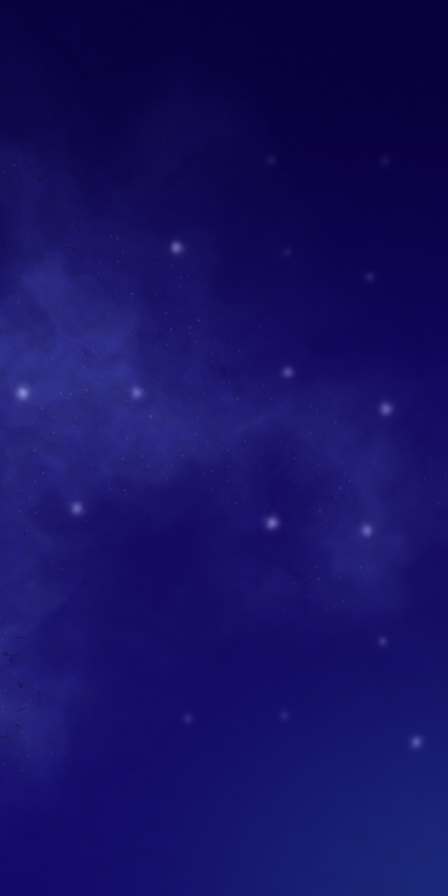
Reproduce this texture procedurally as a Shadertoy shader.

```glsl
// Deep indigo night sky with soft blue nebula clouds, blurred stars and fine dust.
#define NIGHT_TOP vec3(0.035, 0.000, 0.245)
#define NIGHT_MID vec3(0.066, 0.018, 0.355)
#define NIGHT_LOW vec3(0.070, 0.035, 0.400)
#define HORIZON   vec3(0.110, 0.180, 0.490)
#define CLOUD     vec3(0.180, 0.185, 0.535)
#define STARLIGHT vec3(0.430, 0.430, 0.400)
#define STAR_CELL 0.25
#define STAR_SHARE 0.50
#define STAR_SIZE 0.0115
#define DUST_CELL 0.018
#define DUST_SHARE 0.30
#define GRAIN 0.006

float hash(vec2 p) {
    vec3 q = fract(vec3(p.xyx) * 0.1031);
    q += dot(q, q.yzx + 33.33);
    return fract((q.x + q.y) * q.z);
}

vec2 hash2(vec2 p) {
    return vec2(hash(p + 17.3), hash(p + 71.9));
}

float noise(vec2 p) {
    vec2 i = floor(p), f = fract(p);
    f = f * f * (3.0 - 2.0 * f);
    return mix(mix(hash(i), hash(i + vec2(1, 0)), f.x),
               mix(hash(i + vec2(0, 1)), hash(i + vec2(1, 1)), f.x), f.y);
}

float fbm(vec2 p) {
    float sum = 0.0, amp = 0.5;
    for (int i = 0; i < 6; i++) {
        sum += amp * noise(p);
        p = mat2(1.6, 1.2, -1.2, 1.6) * p + 9.7;
        amp *= 0.5;
    }
    return sum;
}

// Soft elliptical patch
float puff(vec2 p, vec2 centre, vec2 radius) {
    vec2 d = (p - centre) / radius;
    return exp(-dot(d, d));
}

// Cloud density: large patches with a dark gap, torn by warped noise
float nebula(vec2 p) {
    vec2 warp = vec2(fbm(p * 4.0 + 4.0), fbm(p * 4.0 + 31.0)) - 0.5;
    vec2 q = p + 0.35 * warp;
    float body = 0.95 * puff(q, vec2(0.13, 1.14), vec2(0.38, 0.36))
               + 0.90 * puff(q, vec2(-0.02, 0.55), vec2(0.25, 0.28))
               + 0.55 * puff(q, vec2(0.78, 0.88), vec2(0.42, 0.24))
               + 0.20 * puff(q, vec2(0.10, 1.62), vec2(0.35, 0.22));
    body *= 1.0 - 0.7 * puff(q, vec2(0.33, 0.76), vec2(0.13, 0.16));
    float wisps = fbm(p * 6.0 + 3.0 * warp);
    return body * (0.15 + 1.5 * wisps);
}

// Blurred stars, one at most in each cell
float stars(vec2 p) {
    vec2 cell = floor(p / STAR_CELL);
    vec2 centre = (cell + 0.2 + 0.6 * hash2(cell)) * STAR_CELL;
    float present = step(hash(cell + 5.1), STAR_SHARE);
    float inBand = smoothstep(0.25, 0.35, centre.y) * smoothstep(1.68, 1.58, centre.y);
    float level = mix(0.15, 1.0, hash(cell + 43.7));
    vec2 offset = (p - centre) / (STAR_SIZE * mix(0.7, 1.1, level));
    float d = length(offset) * (0.85 + 0.3 * noise(p * 90.0));
    return present * inBand * level * (0.75 * exp(-d * d) + 0.15 * exp(-0.35 * d * d));
}

// Tiny specks with antialiased edges
float dust(vec2 p, float pixel) {
    vec2 cell = floor(p / DUST_CELL);
    vec2 centre = (cell + 0.2 + 0.6 * hash2(cell + 200.0)) * DUST_CELL;
    float present = step(hash(cell + 311.0), DUST_SHARE);
    float radius = mix(0.0010, 0.0025, hash(cell + 97.0));
    float edge = max(pixel, 0.0015);
    return present * hash(cell + 150.0)
         * smoothstep(radius + edge, radius - edge, length(p - centre));
}

// Faint broken dark cracks along a few noise contours
float cracks(vec2 p) {
    float contour = abs(fbm(p * vec2(4.0, 9.0) + 60.0) - 0.5);
    float patches = smoothstep(0.70, 0.82, noise(p * 5.0 + 80.0));
    float broken = smoothstep(0.45, 0.70, noise(p * 90.0));
    return smoothstep(0.012, 0.002, contour) * patches * broken;
}

void mainImage(out vec4 fragColor, in vec2 fragCoord) {
    vec2 p = fragCoord / iResolution.x;
    float pixel = 1.0 / iResolution.x;

    // Sky gradient, with a blue glow in the lower right corner
    vec3 sky = mix(NIGHT_LOW, NIGHT_MID, smoothstep(0.1, 1.0, p.y));
    sky = mix(sky, NIGHT_TOP, smoothstep(1.05, 1.85, p.y));
    float glow = smoothstep(1.0, 0.0, length((p - vec2(1.1, -0.05)) / vec2(1.1, 0.85)));
    sky = mix(sky, HORIZON, 0.85 * glow);

    // Nebula and its fine texture
    float density = nebula(p);
    vec3 color = mix(sky, CLOUD, clamp(density, 0.0, 1.0));
    float mottle = fbm(p * 30.0) - 0.5;
    color *= 1.0 + mottle * (0.04 + 0.20 * density);
    color *= 1.0 - 0.25 * cracks(p) * smoothstep(0.15, 0.5, density);

    // Dust and stars
    float dustiness = smoothstep(0.08, 0.40, density) * smoothstep(0.35, 0.6, noise(p * 7.0));
    color += STARLIGHT * 0.22 * dust(p, pixel) * dustiness;
    color += STARLIGHT * stars(p);
    color += GRAIN * (noise(p * 256.0) - 0.5);

    fragColor = vec4(color, 1.0);
}
```
